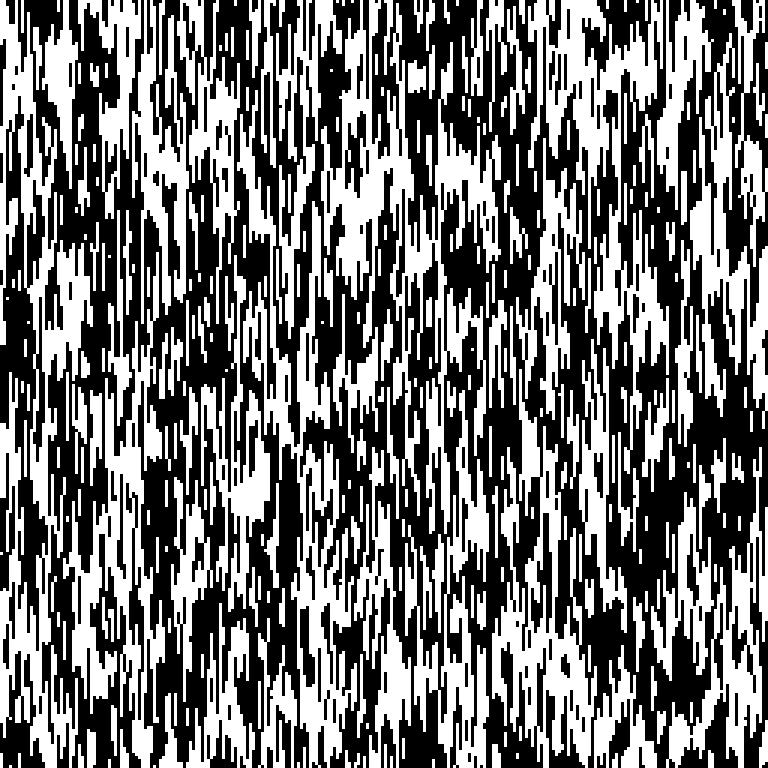
A Shadertoy shader for this texture:

```glsl
// Black and white vertical streaks on a fine grid of square cells.
// Each column carries its own 1D noise along y; two layers of soft, tall
// 2D noise pull neighbours together into clumps, then a threshold cuts it.

const float CELLS = 256.0;               // cells across the canvas
const float STREAK_LENGTH = 9.0;         // knot spacing along a column, in cells
const vec2 CLUMP_SIZE = vec2(4.0, 10.0); // small clumps, in cells
const vec2 PATCH_SIZE = vec2(8.0, 17.0); // larger patches, in cells
const float CLUMP_WEIGHT = 0.62;
const float PATCH_WEIGHT = 0.48;
const float THRESHOLD = 0.06;            // above zero favours black
const vec3 INK = vec3(0.0);
const vec3 PAPER = vec3(1.0);

// Integer hash, result in -1..1
float hash(vec2 p, uint seed) {
    uvec2 q = uvec2(ivec2(floor(p)) + 4096);
    uint h = q.x * 1597u + q.y * 51749u + seed * 7919u;
    h = (h ^ (h >> 15)) * 73471u;
    h = (h ^ (h >> 13)) * 60493u + q.x * 8191u;
    h = (h ^ (h >> 16)) * 92821u;
    h ^= h >> 15;
    return float(h & 65535u) / 32767.5 - 1.0;
}

// Smooth noise along one column, with its own phase
float columnNoise(vec2 cell) {
    float y = cell.y / STREAK_LENGTH + 7.0 * hash(vec2(cell.x, 0.0), 1u);
    float knot = floor(y);
    return mix(hash(vec2(cell.x, knot), 2u),
               hash(vec2(cell.x, knot + 1.0), 2u),
               smoothstep(0.0, 1.0, y - knot));
}

// Smooth noise over the plane
float planeNoise(vec2 p, uint seed) {
    vec2 i = floor(p);
    vec2 f = smoothstep(0.0, 1.0, p - i);
    float low = mix(hash(i, seed), hash(i + vec2(1, 0), seed), f.x);
    float high = mix(hash(i + vec2(0, 1), seed), hash(i + vec2(1, 1), seed), f.x);
    return mix(low, high, f.y);
}

// 1 for a white cell, 0 for a black one
float cellTone(vec2 cell) {
    float value = columnNoise(cell);
    value += CLUMP_WEIGHT * planeNoise(cell / CLUMP_SIZE, 3u);
    value += PATCH_WEIGHT * planeNoise(cell / PATCH_SIZE + 0.37, 4u);
    return step(THRESHOLD, value);
}

void mainImage(out vec4 fragColor, in vec2 fragCoord) {
    float cellsPerPixel = CELLS / min(iResolution.x, iResolution.y);
    vec2 p = fragCoord * cellsPerPixel - 0.5;
    vec2 cell = floor(p);

    // Blend the four nearest cells by their coverage of the pixel
    vec2 cover = clamp((p - cell - 0.5) / cellsPerPixel + 0.5, 0.0, 1.0);
    float low = mix(cellTone(cell), cellTone(cell + vec2(1, 0)), cover.x);
    float high = mix(cellTone(cell + vec2(0, 1)), cellTone(cell + vec2(1, 1)), cover.x);

    fragColor = vec4(mix(INK, PAPER, mix(low, high, cover.y)), 1.0);
}
```
